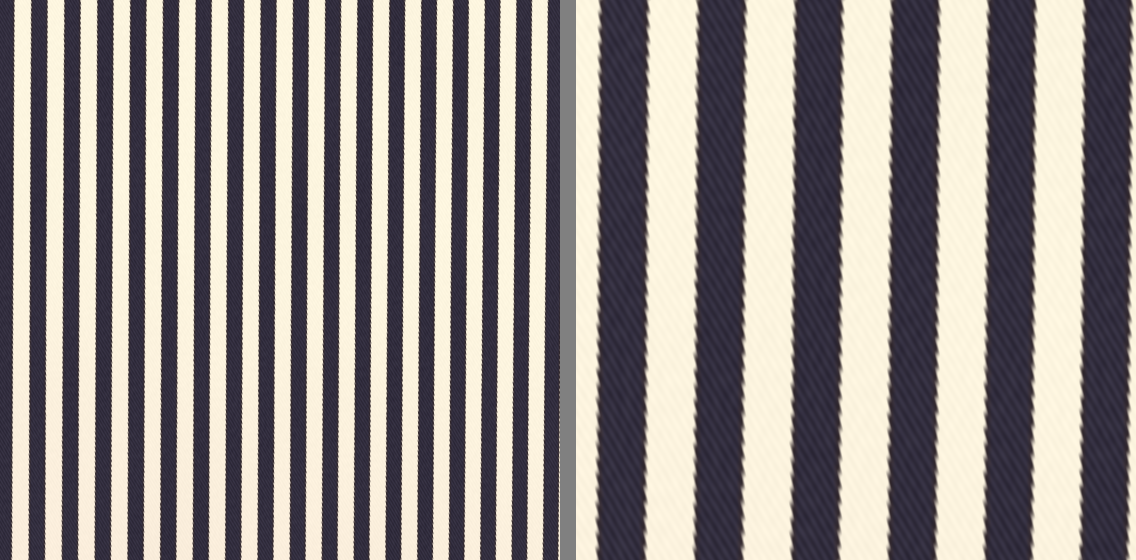
Left, the full canvas; right, a detail of the centre.
Give the GLSL for this texture, as a WebGL 2 fragment shader.

```glsl
#version 300 es
precision highp float;
// Woven twill cloth with narrow navy and cream vertical stripes.

uniform vec2 u_resolution;
out vec4 fragColor;

const vec3 CREAM_TOP = vec3(0.99, 0.962, 0.875);
const vec3 CREAM_BOTTOM = vec3(0.98, 0.93, 0.86);
const vec3 NAVY = vec3(0.195, 0.178, 0.243);
const vec3 EDGE_BROWN = vec3(0.21, 0.17, 0.19);

const float DARK_SHARE = 0.495;   // navy part of one repeat
const float PITCH = 0.0585;       // mean width of one repeat
const float TWILL_FREQ = 112.0;   // diagonal ribs per canvas height
const float TWILL_SLOPE = 1.7;
const float TAU = 6.2831853;

vec2 hashGradient(vec2 cell) {
    vec3 p = fract(cell.xyx * vec3(0.1031, 0.1030, 0.0973));
    p += dot(p, p.yzx + 33.33);
    float angle = TAU * fract((p.x + p.y) * p.z);
    return vec2(cos(angle), sin(angle));
}

float gradientNoise(vec2 p) {
    vec2 i = floor(p);
    vec2 f = p - i;
    vec2 w = f * f * f * (f * (f * 6.0 - 15.0) + 10.0);
    vec2 e = vec2(0.0, 1.0);
    float a = dot(hashGradient(i), f);
    float b = dot(hashGradient(i + e.yx), f - e.yx);
    float c = dot(hashGradient(i + e.xy), f - e.xy);
    float d = dot(hashGradient(i + e.yy), f - e.yy);
    return mix(mix(a, b, w.x), mix(c, d, w.x), w.y);
}

// Stripe count along x; repeats lean slightly and narrow to the right.
float stripePhase(vec2 uv) {
    float x = uv.x - mix(0.0065, 0.0111, uv.y);
    return 16.84 * x + mix(0.58, 0.495, uv.y) * x * x;
}

// Signed distance to the nearest navy stripe, negative inside it.
float stripeDistance(float phase, float share, float pitch) {
    return (abs(fract(phase + 0.5) - 0.5) - 0.5 * share) * pitch;
}

// Diagonal ribs that run down to the right, in -1..1.
float twill(vec2 uv, float freq, float wobble) {
    return sin(TAU * (freq * (TWILL_SLOPE * uv.x + uv.y) + wobble));
}

// Small thread steps along a stripe border.
float threadSteps(vec2 uv, float amount) {
    float steps = sin(TAU * TWILL_FREQ * (uv.y + TWILL_SLOPE * uv.x));
    float stray = gradientNoise(uv * vec2(40.0, 150.0));
    return amount * (steps + stray);
}

void main() {
    vec2 uv = gl_FragCoord.xy / u_resolution;
    float pixel = 1.0 / min(u_resolution.x, u_resolution.y);

    // Stripe shape with a softly stepped border
    float phase = stripePhase(uv);
    float dist = stripeDistance(phase, DARK_SHARE, PITCH) + threadSteps(uv, 0.0005);
    float softness = max(0.0016, 0.75 * pixel);
    float cream = smoothstep(-softness, softness, dist);

    // Weave, fading out where ribs are finer than the pixels
    float wobble = 0.25 * gradientNoise(uv * vec2(25.0, 12.0));
    float ribFade = 1.0 - smoothstep(0.35, 0.8, TWILL_FREQ * TWILL_SLOPE * pixel);
    float ribs = twill(uv, TWILL_FREQ, wobble) * ribFade;
    float slubs = gradientNoise(uv * vec2(210.0, 110.0));
    float shade = gradientNoise(uv * vec2(5.0, 4.0));

    // Navy yarn, browner near its borders
    float border = smoothstep(-0.0045, -0.0005, dist);
    vec3 dark = mix(NAVY, EDGE_BROWN, border);
    dark += vec3(0.022, 0.022, 0.028) * ribs + 0.025 * slubs + 0.012 * shade;

    // Cream yarn, rosier toward the bottom left
    float glow = smoothstep(0.0, 0.75, uv.y + 0.25 * uv.x);
    vec3 light = mix(CREAM_BOTTOM, CREAM_TOP, glow);
    light += 0.008 * ribs + 0.012 * slubs + 0.008 * shade;

    fragColor = vec4(mix(dark, light, cream), 1.0);
}
```
